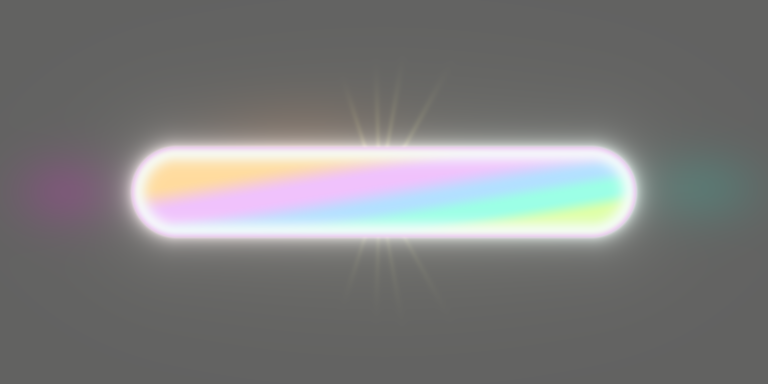
A WebGL 2 fragment shader for this background:

```glsl
#version 300 es
precision highp float;
// A glowing iridescent capsule on a grey ground.
// A capsule distance drives the rim and halo, a tilted ramp tints the inside,
// and soft ellipses and thin rays add faint coloured light around it.
uniform vec2 u_resolution;
out vec4 fragColor;

const vec3 GROUND = vec3(0.382, 0.382, 0.380);
const vec3 PEACH = vec3(1.00, 0.86, 0.62);
const vec3 LILAC = vec3(0.94, 0.76, 0.99);
const vec3 SKY = vec3(0.70, 0.88, 1.00);
const vec3 AQUA = vec3(0.61, 1.00, 0.90);
const vec3 LIME = vec3(0.87, 1.00, 0.65);
const vec3 FRINGE = vec3(0.93, 0.79, 0.95);
const vec3 RIM_WHITE = vec3(0.96, 0.99, 0.98);

// Signed distance to a horizontal capsule.
float capsule(vec2 p, float halfLength, float radius) {
  return length(vec2(max(abs(p.x) - halfLength, 0.0), p.y)) - radius;
}

// Soft elliptical spot with a peak of one.
float spot(vec2 p, vec2 centre, vec2 size) {
  vec2 q = (p - centre) / size;
  return exp(-dot(q, q));
}

// Pastel bands along the ramp value t.
vec3 iridescence(float t) {
  vec3 c = mix(PEACH, LILAC, smoothstep(-0.115, -0.045, t));
  c = mix(c, SKY, smoothstep(-0.025, 0.040, t));
  c = mix(c, AQUA, smoothstep(0.040, 0.085, t));
  return mix(c, LIME, smoothstep(0.100, 0.148, t));
}

// Thin ray leaving the origin, tilted from the vertical by an angle.
float ray(vec2 p, float angle, float reach) {
  vec2 dir = vec2(sin(angle), cos(angle));
  float along = dot(p, dir);
  float across = dot(p, vec2(dir.y, -dir.x)) / (0.004 + 0.018 * abs(along));
  return exp(-across * across) * (1.0 - smoothstep(0.12, reach, along));
}

// Fan of rays, mirrored below the capsule at a lower strength.
float rayFan(vec2 p) {
  vec2 q = vec2(p.x, abs(p.y));
  float sum = 0.0;
  for (int i = 0; i < 4; i++) {
    float k = float(i);
    float angle = -0.31 + 0.26 * k + 0.04 * sin(2.5 * k);
    sum += ray(q, angle, 0.34 + 0.025 * k);
  }
  return sum * (p.y > 0.0 ? 1.0 : 0.6);
}

// Ground, coloured spots, rays and the halo outside the capsule.
vec3 surroundings(vec2 p, float d) {
  vec3 c = GROUND;
  c += vec3(0.030, 0.030, 0.018) * spot(p, vec2(0.0), vec2(0.75, 0.36));
  c += vec3(0.085, -0.045, 0.075) * spot(p, vec2(-0.83, 0.0), vec2(0.13, 0.10));
  c += vec3(-0.035, 0.070, 0.055) * spot(p, vec2(0.83, 0.01), vec2(0.15, 0.10));
  c += vec3(0.050, 0.012, -0.010) * spot(p, vec2(-0.22, 0.16), vec2(0.25, 0.10));
  c += vec3(0.055, 0.055, 0.025) * rayFan(p - vec2(-0.012, 0.0));
  vec3 tint = mix(vec3(1.0, 0.94, 0.95), vec3(0.93, 1.0, 0.98),
                  smoothstep(-0.5, 0.6, p.x));
  float outside = max(d, 0.0);
  float halo = 0.36 * exp(-outside / 0.020) + 0.08 * exp(-outside / 0.07);
  return c + tint * halo;
}

// Coloured inside with a white inner rim and a lilac fringe at the edge.
vec3 interior(vec2 p, float d) {
  vec3 c = iridescence(0.17 * p.x - p.y);
  float depth = max(-d, 0.0);
  float rim = exp(-pow(max(depth - 0.014, 0.0) / 0.029, 2.0));
  c = mix(c, RIM_WHITE, 0.88 * rim);
  return mix(c, FRINGE, 0.9 * exp(-pow(depth / 0.010, 2.0)));
}

void main() {
  vec2 p = (gl_FragCoord.xy - 0.5 * u_resolution) / u_resolution.y;
  float d = capsule(p, 0.539, 0.118);
  float softness = max(0.006, 1.0 / u_resolution.y);
  float inside = 1.0 - smoothstep(-softness, softness, d);
  vec3 colour = mix(surroundings(p, d), interior(p, d), inside);
  fragColor = vec4(clamp(colour, 0.0, 1.0), 1.0);
}
```
